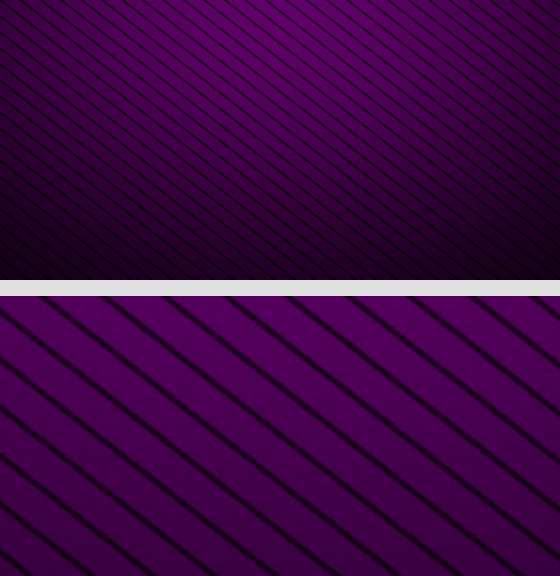
Top, the full canvas; bottom, a detail of the centre.
Write a Shadertoy shader that draws this background.

```glsl
// Dark purple backdrop with thin slanted grooves falling to the right.
// A glow at the top centre fades in an elliptical Gaussian; the grooves
// are a repeated distance, and a faint cellular grain roughens the cloth.
#define LINES_ACROSS 27.4
#define LINES_DOWN 17.45
#define LINE_PHASE 0.05
#define LINE_HALF_WIDTH 0.075
#define LINE_SOFTNESS 0.06
#define LINE_DEPTH 0.66
#define SIDE_FALLOFF 0.56
#define DOWN_FALLOFF 1.13
#define GRAIN_CELLS 110.0
#define GRAIN_AMOUNT 0.10
#define GLOW_COLOR vec3(0.375, 0.0, 0.405)
#define FLOOR_COLOR vec3(0.004, 0.0, 0.012)

vec2 hash2(vec2 cell) {
    vec3 p = fract(vec3(cell.xyx) * vec3(0.1031, 0.1030, 0.0973));
    p += dot(p, p.yzx + 33.33);
    return fract((p.xx + p.yz) * p.zy);
}

// Distance to the nearest jittered cell point
float cellular(vec2 p) {
    vec2 cell = floor(p);
    float nearest = 2.0;
    for (int j = -1; j <= 1; j++) {
        for (int i = -1; i <= 1; i++) {
            vec2 neighbor = cell + vec2(i, j);
            nearest = min(nearest, distance(p, neighbor + hash2(neighbor)));
        }
    }
    return nearest;
}

// Coverage of the repeated diagonal grooves
float grooves(vec2 uv, float wear) {
    float phase = uv.x * LINES_ACROSS + uv.y * LINES_DOWN + LINE_PHASE;
    float toLine = abs(fract(phase) - 0.5);
    float edge = max(LINE_SOFTNESS, 0.7 * fwidth(phase));
    float halfWidth = LINE_HALF_WIDTH + 0.03 * wear;
    return 1.0 - smoothstep(halfWidth - edge, halfWidth + edge, toLine);
}

void mainImage(out vec4 fragColor, in vec2 fragCoord) {
    vec2 uv = fragCoord / iResolution.xy;
    vec2 p = fragCoord / iResolution.y;

    // Elliptical glow centred on the top edge
    float side = 2.0 * uv.x - 1.0;
    float down = 1.0 - uv.y;
    float glow = exp(-SIDE_FALLOFF * side * side - DOWN_FALLOFF * down * down);

    // Fine cloth grain
    float grain = cellular(p * GRAIN_CELLS) - 0.45;

    vec3 color = FLOOR_COLOR + GLOW_COLOR * glow * (1.0 + GRAIN_AMOUNT * grain);
    color *= 1.0 - LINE_DEPTH * grooves(uv, grain);
    fragColor = vec4(color, 1.0);
}
```
